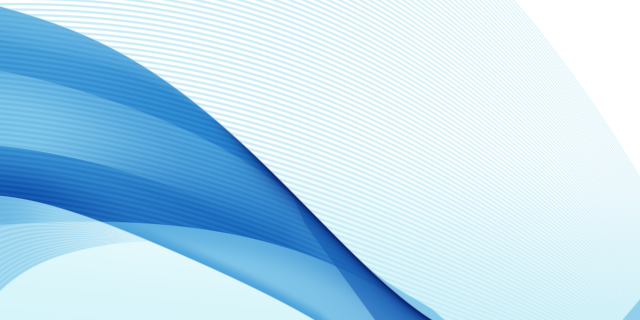
Give the GLSL for this background, as a WebGL 2 fragment shader.

```glsl
#version 300 es
precision highp float;
// Folded translucent blue ribbons over a pale field of fine flowing lines.

uniform vec2 u_resolution;
out vec4 fragColor;

const vec3 WHITE = vec3(1.0);
const vec3 MIST = vec3(0.84, 0.96, 0.98);
const vec3 LINE = vec3(0.74, 0.91, 0.96);
const vec3 PALE = vec3(0.52, 0.79, 0.92);
const vec3 SKY = vec3(0.31, 0.65, 0.86);
const vec3 BLUE = vec3(0.15, 0.51, 0.80);
const vec3 DEEP = vec3(0.04, 0.29, 0.66);
const vec3 NAVY = vec3(0.01, 0.06, 0.36);
const float FIELD_LINES = 64.0;
const float WEAVE_LINES = 62.0;
const float FAN_LINES = 17.0;
const int STRANDS = 4;

// Smooth height through five evenly spaced values over [0, span],
// falling straight beyond the span.
float curve(float x, float span, float a, float b, float c, float d, float e) {
    float s = 4.0 * min(x, span) / span;
    float d2 = c - 2.0 * b + a;
    float d3 = d - 3.0 * c + 3.0 * b - a;
    float d4 = e - 4.0 * d + 6.0 * c - 4.0 * b + a;
    return a + s * (b - a + (s - 1.0) / 2.0
        * (d2 + (s - 2.0) / 3.0 * (d3 + (s - 3.0) / 4.0 * d4)))
        - 0.9 * max(x - span, 0.0);
}

// Antialiased step across the zero of a signed field.
float side(float f) {
    float w = max(fwidth(f) * 0.75, 1e-5);
    return smoothstep(-w, w, f);
}

// Repeated line with the given half width as a share of one period.
float stripes(float k, float halfWidth) {
    float w = fwidth(k) * 0.75;
    float d = abs(fract(k) - 0.5);
    return 1.0 - smoothstep(halfWidth - w, halfWidth + w, d);
}

void main() {
    vec2 p = gl_FragCoord.xy / u_resolution * vec2(2.0, 1.0);
    float x = p.x, y = p.y;

    // Edges of the sheets, from upper right to lower left
    float outer = curve(x, 2.0, 1.70, 1.66, 1.50, 1.12, 0.45);
    float inner = curve(x, 2.0, 0.60, 0.57, 0.44, 0.22, -0.08);
    float crest = curve(x, 1.35, 0.980, 0.855, 0.624, 0.298, 0.0);
    float shine = curve(x, 0.9, 0.779, 0.724, 0.648, 0.547, 0.400);
    float shade = curve(x, 0.886, 0.544, 0.508, 0.448, 0.367, 0.270);
    float hem = curve(x, 1.0, 0.388, 0.330, 0.233, 0.121, -0.010);
    float under = curve(x, 1.33, 0.297, 0.307, 0.279, 0.190, 0.0);
    float arc = curve(x, 0.469, 0.090, 0.172, 0.214, 0.237, 0.245);
    float depth = crest - y;

    // Background glow
    vec3 color = mix(MIST, WHITE, smoothstep(0.0, 0.75, y + 0.12 * x));
    color = mix(color, MIST, 0.25 * smoothstep(0.12, 0.0, y));

    // Line field, blended between two long curves
    float k = (y - inner) / (outer - inner);
    float field = side(outer - y) * side(-depth);
    float fade = mix(0.8, 0.55, smoothstep(0.7, 1.8, x));
    color = mix(color, LINE, field * fade * stripes(k * FIELD_LINES, 0.22));
    color = mix(color, LINE, 0.22 * field * smoothstep(0.65, 0.0, y));

    // Fan of fine lines at the lower left
    float fan = side(y - arc) * side(hem - y) * side(0.469 - x);
    float fanPhase = (y - arc) / max(hem - arc, 0.02) * FAN_LINES;
    float fanTone = mix(0.6, 0.2, smoothstep(0.0, 0.42, x));
    fanTone += 0.2 * stripes(fanPhase, 0.25) * smoothstep(0.45, 0.3, x);
    color = mix(color, PALE, fan * fanTone);
    float sheet = side(y - under) * side(hem - y) * side(0.469 - x);
    color = mix(color, mix(SKY, PALE, smoothstep(0.0, 0.2, x)), 0.6 * sheet);

    // Pale sliver beyond the fold and a corner sheet
    float sliver = 0.035 * smoothstep(1.12, 1.36, x);
    color = mix(color, PALE, side(depth + sliver) * side(-depth) * side(x - 1.12));
    color = mix(color, PALE, 0.85 * side(x - 1.945 - 0.85 * y));

    // Ribbon: upper, middle and shaded lower bands
    float body = side(depth) * side(y - hem);
    float turn = smoothstep(0.05, 0.8, x);
    vec3 upper = mix(SKY, BLUE, turn);
    upper = mix(upper, BLUE, 0.4 * smoothstep(0.16, 0.0, y - shine));
    vec3 middle = mix(mix(PALE, SKY, 0.2), BLUE, turn * 0.75);
    middle = mix(middle, SKY, 0.5 * smoothstep(0.12, 0.0, shine - y));
    float toHem = smoothstep(0.15, 0.0, y - hem);
    vec3 lower = mix(mix(SKY, BLUE, 0.6), DEEP, 0.85 * toHem * (1.0 - turn));
    lower = mix(lower, mix(BLUE, DEEP, 0.35), turn);
    vec3 ribbon = mix(middle, upper, side(y - shine));
    float shadeMask = mix(side(shade - y), smoothstep(-0.1, 0.06, shade - y), turn);
    ribbon = mix(ribbon, lower, shadeMask);

    // Translucent lower sheet
    float veil = side(under - y);
    vec3 veilColor = mix(SKY, PALE, smoothstep(0.0, 0.05, y - hem));
    veilColor = mix(veilColor, SKY, 0.6 * smoothstep(0.1, 0.0, under - y));
    ribbon = mix(ribbon, veilColor, veil * 0.95);

    // Fine weave and long strands
    float weave = (y + 0.1 * x + 0.16 * x * x) * WEAVE_LINES;
    ribbon += 0.045 * (stripes(weave, 0.25) - 0.5) * (1.0 - veil);
    for (int i = 0; i < STRANDS; i++) {
        float n = float(i);
        float edge = depth - (0.018 + 0.028 * n) * (1.0 - smoothstep(0.0, 0.8, x));
        ribbon = mix(ribbon, PALE, 0.14 * side(-edge) * smoothstep(0.85, 0.3, x));
        float fold = y - mix(hem, shade, 0.2 + 0.2 * n);
        ribbon = mix(ribbon, DEEP, 0.14 * exp(-abs(fold) * 90.0) * (1.0 - veil));
    }

    // Dark turn of the fold
    float behind = side(x - 0.88 - 0.73 * (0.40 - y) - 0.3 * max(y - 0.3, 0.0));
    behind *= smoothstep(0.46, 0.34, y);
    ribbon = mix(ribbon, mix(BLUE, DEEP, 0.6), 0.6 * behind);
    float creaseFade = smoothstep(0.62, 0.88, x);
    ribbon = mix(ribbon, DEEP, 0.7 * creaseFade * exp(-max(depth, 0.0) * 13.0));
    ribbon = mix(ribbon, NAVY, creaseFade * exp(-max(depth, 0.0) * 60.0));
    color = mix(color, ribbon, body);

    fragColor = vec4(clamp(color, 0.0, 1.0), 1.0);
}
```
